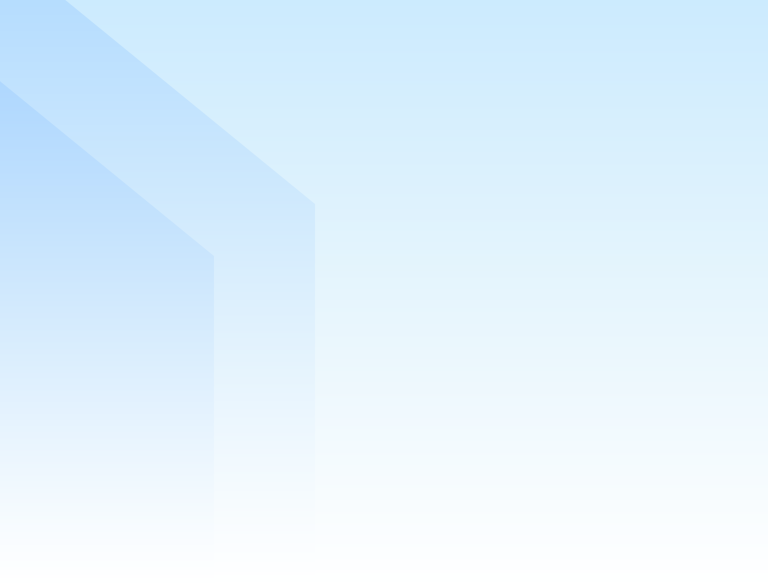
Write a Shadertoy shader that draws this background.

```glsl
// Pale sky gradient with two translucent blue panels on the left.
// Each panel is the overlap of two half planes, a vertical side and a
// slanted roof, and its tint fades out towards the bottom.

#define SKY_TOP vec3(0.800, 0.920, 0.996)
#define SKY_MID vec3(0.892, 0.957, 0.990)
#define SKY_LOW vec3(1.000, 1.000, 1.000)
#define MID_HEIGHT 0.55
#define PANEL_TINT vec3(0.45, 0.70, 1.00)
#define OUTER_CORNER vec2(0.4102, 0.653)
#define INNER_CORNER vec2(0.2786, 0.5646)
#define OUTER_ALPHA 0.25
#define INNER_ALPHA 0.27
#define ROOF_SLOPE 0.817

// Vertical sky gradient with three stops
vec3 skyColor(float height) {
    vec3 lower = mix(SKY_LOW, SKY_MID, clamp(height / MID_HEIGHT, 0.0, 1.0));
    return mix(lower, SKY_TOP, clamp((height - MID_HEIGHT) / (1.0 - MID_HEIGHT), 0.0, 1.0));
}

// Signed distance to a panel: below the roof and left of the side
float panelDistance(vec2 p, vec2 corner) {
    vec2 offset = p - corner;
    float roof = dot(offset, normalize(vec2(ROOF_SLOPE, 1.0)));
    return max(offset.x, roof);
}

// Smooth panel coverage, with x measured in canvas heights
float panelMask(vec2 p, vec2 corner, float aspect) {
    float d = panelDistance(p, corner * vec2(aspect, 1.0));
    float pixel = 1.0 / iResolution.y;
    return 1.0 - smoothstep(-0.7 * pixel, 0.7 * pixel, d);
}

void mainImage(out vec4 fragColor, in vec2 fragCoord) {
    vec2 p = fragCoord / iResolution.y;
    float aspect = iResolution.x / iResolution.y;
    vec3 color = skyColor(p.y);

    // Panels from back to front, strongest at the top
    float outerFade = OUTER_ALPHA * pow(p.y, 1.5);
    float innerFade = INNER_ALPHA * pow(p.y, 1.3);
    color = mix(color, PANEL_TINT, outerFade * panelMask(p, OUTER_CORNER, aspect));
    color = mix(color, PANEL_TINT, innerFade * panelMask(p, INNER_CORNER, aspect));

    fragColor = vec4(color, 1.0);
}
```
